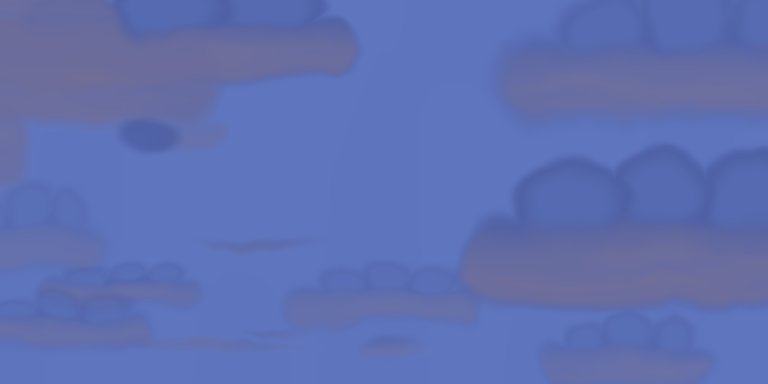
A WebGL 1 fragment shader for this texture:

```glsl
precision highp float;
uniform vec2 u_resolution;

const vec3 SKY = vec3(0.37, 0.46, 0.745);
const vec3 SHADE = vec3(0.30, 0.365, 0.635);
const vec3 LIT = vec3(0.33, 0.41, 0.685);
const vec3 MAUVE = vec3(0.39, 0.415, 0.625);
const vec3 WARM = vec3(0.46, 0.435, 0.58);

float hash(vec2 p) {
  vec3 q = fract(p.xyx * 0.1031);
  q += dot(q, q.yzx + 33.33);
  return fract((q.x + q.y) * q.z);
}

float noise(vec2 p) {
  vec2 i = floor(p), f = fract(p);
  f = f * f * (3.0 - 2.0 * f);
  return mix(mix(hash(i), hash(i + vec2(1, 0)), f.x),
             mix(hash(i + vec2(0, 1)), hash(i + vec2(1, 1)), f.x), f.y);
}

float ellipse(vec2 p, vec2 r) {
  return (length(p / r) - 1.0) * min(r.x, r.y);
}

float capsule(vec2 p, vec2 r) {
  float k = min(r.x, r.y);
  return length(max(abs(p) - r + k, 0.0)) - k;
}

float cover(float d, float soft) {
  return smoothstep(soft, -soft, d);
}

// Streaky brush strokes, warmest in the lower middle of a band
vec3 brushTone(vec2 p, vec2 centre, vec2 r) {
  float streak = 0.6 * noise(p * vec2(4, 20) + 7.0) + 0.4 * noise(p * vec2(8, 45));
  vec2 q = (p - centre) / r;
  float glow = exp(-1.5 * dot(q, q));
  return mix(MAUVE, WARM, clamp(streak * 0.75 + glow * 0.4 - 0.15 * q.y - 0.2, 0.0, 1.0));
}

void band(inout vec3 col, vec2 p, vec2 centre, vec2 r, float soft, float alpha) {
  col = mix(col, brushTone(p, centre, r), alpha * cover(capsule(p - centre, r), soft));
}

void wisp(inout vec3 col, vec2 p, vec2 centre, vec2 r, float alpha) {
  float body = cover(ellipse(p - centre, r), r.y * 0.8);
  col = mix(col, mix(SHADE, WARM, noise(p * vec2(9, 30))), alpha * body);
}

// Blue billows with darker rims, standing on a mauve band
void cloud(inout vec3 col, vec2 p, vec2 base, vec2 size, float soft, float alpha) {
  vec3 paint = SHADE;
  vec2 q = p - base;
  float body = cover(ellipse(q - size * vec2(0.05, 0.42), size * vec2(0.72, 0.26)), soft);
  for (int i = 2; i >= 0; i--) {
    float t = -0.42 + 0.47 * float(i);
    float grow = 0.9 + 0.25 * hash(base * 40.0 + float(i));
    vec2 r = size * vec2(0.27, 0.25) * grow;
    float d = ellipse(q - size * vec2(t, 0.62 - 0.25 * t * t + 0.08 * t), r);
    float m = cover(d, soft);
    vec3 tone = mix(SHADE, LIT, smoothstep(0.0, -0.45, d / r.y));
    paint = mix(paint, tone, m);
    body = max(body, m);
  }
  vec2 r = size * vec2(1.0, 0.25);
  vec2 middle = base + vec2(0.0, r.y);
  float slab = cover(capsule(p - middle, r), soft * 1.3);
  float fade = smoothstep(1.05, -0.1, (p.y - middle.y) / r.y);
  paint = mix(paint, mix(SHADE, brushTone(p, middle, r), 0.35 + 0.65 * fade),
              slab * smoothstep(1.1, 0.6, (p.y - middle.y) / r.y));
  col = mix(col, paint, alpha * max(body, slab));
}

void main() {
  vec2 p = gl_FragCoord.xy / u_resolution.y;
  p.x *= 2.0 * u_resolution.y / u_resolution.x;
  vec3 col = SKY + 0.006 * (noise(p * vec2(5, 2)) - 0.5);

  // Uneven outlines
  p += 0.035 * (vec2(noise(p * 8.0), noise(p * 8.0 + 31.0)) - 0.5);
  p += 0.012 * (vec2(noise(p * 25.0), noise(p * 25.0 + 17.0)) - 0.5);

  // Faint low clouds
  cloud(col, p, vec2(0.06, 0.30), vec2(0.21, 0.24), 0.025, 0.5);
  cloud(col, p, vec2(0.33, 0.205), vec2(0.21, 0.13), 0.016, 0.6);
  cloud(col, p, vec2(0.15, 0.10), vec2(0.25, 0.16), 0.018, 0.6);
  cloud(col, p, vec2(1.0, 0.16), vec2(0.26, 0.17), 0.016, 0.55);
  cloud(col, p, vec2(1.63, 0.0), vec2(0.22, 0.21), 0.018, 0.6);
  wisp(col, p, vec2(0.68, 0.365), vec2(0.12, 0.014), 0.55);
  wisp(col, p, vec2(0.55, 0.11), vec2(0.19, 0.014), 0.45);
  wisp(col, p, vec2(0.72, 0.143), vec2(0.07, 0.009), 0.35);
  wisp(col, p, vec2(1.02, 0.085), vec2(0.06, 0.028), 0.5);

  // Upper left bank
  cloud(col, p, vec2(0.42, 0.79), vec2(0.52, 0.30), 0.012, 0.9);
  band(col, p, vec2(0.0, 0.91), vec2(0.33, 0.14), 0.03, 0.85);
  band(col, p, vec2(0.1, 0.79), vec2(0.48, 0.10), 0.03, 0.85);
  band(col, p, vec2(0.0, 0.62), vec2(0.07, 0.11), 0.025, 0.7);
  band(col, p, vec2(0.49, 0.655), vec2(0.11, 0.032), 0.022, 0.45);
  col = mix(col, SHADE, 0.8 * cover(ellipse(p - vec2(0.375, 0.655), vec2(0.075, 0.045)), 0.014));

  // Right banks
  cloud(col, p, vec2(1.76, 0.69), vec2(0.46, 0.42), 0.035, 0.8);
  cloud(col, p, vec2(1.70, 0.20), vec2(0.50, 0.47), 0.018, 0.92);

  gl_FragColor = vec4(col, 1.0);
}
```
